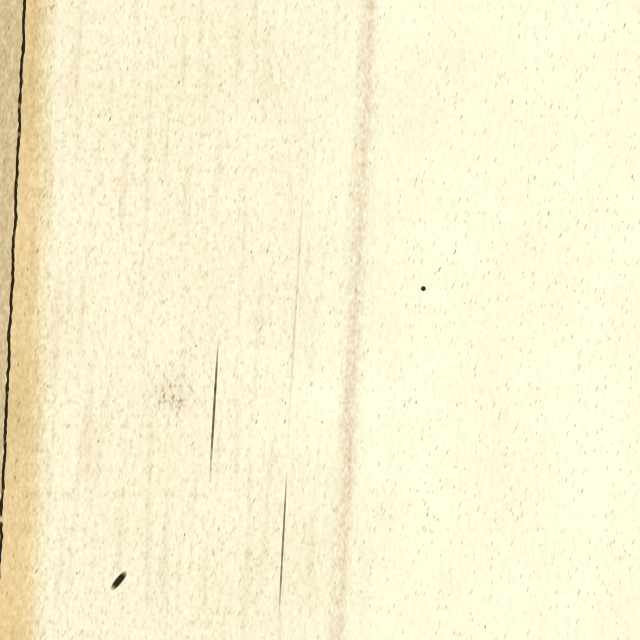
This texture is drawn by a WebGL 2 fragment shader. Its source:

```glsl
#version 300 es
precision highp float;
// Aged cream paper with a brown bound edge, a cracked seam and a soft fold.
// Sheared gradient noise gives the upright grain; hashed cells scatter flecks,
// and tapered segments draw the scratches and ink marks.
uniform vec2 u_resolution;
out vec4 fragColor;

vec2 hash2(vec2 cell) {
    vec3 h = fract(cell.xyx * vec3(0.1031, 0.1030, 0.0973));
    h += dot(h, h.yzx + 33.33);
    return fract((h.xx + h.yz) * h.zy);
}

float gradientDot(vec2 cell, vec2 offset) {
    float angle = 6.2832 * hash2(cell + 57.0).x;
    return dot(vec2(cos(angle), sin(angle)), offset);
}

// Gradient noise, roughly -0.7 to 0.7
float noise(vec2 p) {
    vec2 i = floor(p), f = fract(p);
    vec2 s = f * f * f * (f * (f * 6.0 - 15.0) + 10.0);
    float low = mix(gradientDot(i, f), gradientDot(i + vec2(1, 0), f - vec2(1, 0)), s.x);
    float high = mix(gradientDot(i + vec2(0, 1), f - vec2(0, 1)),
                     gradientDot(i + vec2(1, 1), f - vec2(1, 1)), s.x);
    return mix(low, high, s.y);
}

// Segment that thins toward both ends
float taperedStroke(vec2 p, vec2 a, vec2 b, float halfWidth, float blur) {
    vec2 along = b - a;
    float t = clamp(dot(p - a, along) / dot(along, along), 0.0, 1.0);
    float width = halfWidth * sqrt(sin(3.1416 * t) + 0.02);
    float d = length(p - a - along * t);
    return (1.0 - smoothstep(width - blur, width + blur, d)) * smoothstep(0.0, 0.35, t)
         * smoothstep(1.0, 0.7, t);
}

// Short leaning flecks, one candidate per grid cell
float flecks(vec2 p, vec2 grid, float share, float seed) {
    vec2 cell = floor(p * grid);
    vec2 place = hash2(cell + seed), kind = hash2(cell + seed + 91.0);
    vec2 d = (fract(p * grid) - 0.3 - 0.4 * place) / grid;
    d.x -= d.y * (kind.y - 0.3) * 0.6;
    float r = length(d / vec2(0.0016, 0.0025 + 0.0035 * kind.y));
    return step(kind.x, share) * (1.0 - smoothstep(0.3, 1.2, r)) * (0.35 + 0.65 * place.y);
}

void main() {
    vec2 p = gl_FragCoord.xy / u_resolution;
    float blur = max(0.0008, 0.7 / u_resolution.y);
    vec2 q = vec2(p.x - 0.05 * p.y, p.y);

    // Broad warmth, stronger on the left half
    float cloud = noise(p * vec2(7.0, 4.0)) + 0.5 * noise(p * 17.0 + 8.0);
    float warmth = 1.0 - smoothstep(0.3, 0.68, p.x + 0.12 * cloud);
    vec3 color = mix(vec3(1.0, 0.994, 0.872), vec3(0.99, 0.95, 0.825), warmth * 0.75);
    color += vec3(0.012, 0.018, 0.025) * cloud;

    // Fibrous grain at three scales
    float fine = noise(q * vec2(245.0, 130.0));
    float medium = noise(q * vec2(125.0, 55.0) + 31.0);
    float streak = noise(q * vec2(70.0, 5.0) + 12.0);
    float grain = 0.65 * fine + 0.55 * medium + 0.15 * streak;
    color -= vec3(0.055, 0.085, 0.095) * (0.4 + 0.6 * warmth) * smoothstep(0.0, 0.55, grain);
    color += vec3(0.03, 0.04, 0.04) * smoothstep(0.05, 0.5, -grain);
    color -= vec3(0.02, 0.035, 0.035) * warmth * smoothstep(0.1, 0.5, streak);

    // Soft fold wandering down the sheet, steeper on its right side
    float fold = p.x - (0.527 + 0.062 * p.y - 0.010 * p.y * p.y) - 0.005 * noise(vec2(p.y * 9.0, 3.0));
    float foldWidth = fold > 0.0 ? 0.011 : 0.015;
    float foldShade = exp(-fold * fold / (foldWidth * foldWidth));
    color -= vec3(0.07, 0.125, 0.125) * foldShade * (0.75 + 0.9 * grain + 0.4 * cloud);

    // Brown stain along the bound edge
    float stainEdge = 0.058 + 0.018 * p.y + 0.012 * noise(vec2(p.y * 6.0, 5.0)) + 0.012 * grain;
    float stain = 1.0 - smoothstep(stainEdge - 0.028, stainEdge + 0.022, p.x);
    color = mix(color, vec3(0.90, 0.785, 0.555) - 0.11 * grain + 0.05 * cloud, stain * 0.88);

    // Dull strip beyond the seam, then the broken dark seam itself
    float seam = p.x - 0.045 * (p.y - 0.14) - 0.003 * noise(vec2(p.y * 22.0, 7.0))
               - 0.0015 * noise(vec2(p.y * 90.0, 2.0));
    color = mix(color, vec3(0.82, 0.75, 0.59) - 0.16 * grain, 0.75 * (1.0 - smoothstep(-0.004, 0.002, seam)));
    float seamWidth = 0.0021 + 0.0016 * noise(vec2(p.y * 60.0, 9.0));
    float seamInk = 1.0 - smoothstep(seamWidth - blur, seamWidth + blur, abs(seam));
    seamInk *= smoothstep(-0.5, -0.15, noise(vec2(p.y * 45.0, 14.0)));
    color = mix(color, vec3(0.13, 0.09, 0.05), 0.92 * seamInk);

    // Scattered tan flecks with a few darker ones
    for (int layer = 0; layer < 3; layer++) {
        float seed = 19.0 * float(layer);
        float fleck = flecks(q + 0.037 * float(layer), vec2(74.0, 50.0) - seed * 0.5, 0.2, seed);
        color = mix(color, vec3(0.76, 0.69, 0.49), 0.5 * fleck);
    }
    color = mix(color, vec3(0.42, 0.37, 0.25), 0.5 * flecks(q, vec2(48.0, 34.0), 0.045 + 0.3 * stain, 140.0));

    // Mottled smudge
    float smudge = exp(-dot(p - vec2(0.267, 0.382), p - vec2(0.267, 0.382)) / 0.0008);
    color -= vec3(0.20, 0.24, 0.23) * smudge * (0.2 + smoothstep(0.0, 0.5, grain));

    // Hairline scratches, a slanted ink tick and a dot
    float broken = 0.8 + 0.5 * noise(vec2(p.y * 70.0, 4.0));
    float scratch = taperedStroke(p, vec2(0.327, 0.235), vec2(0.342, 0.485), 0.0017, blur);
    scratch = max(scratch, 0.85 * taperedStroke(p, vec2(0.435, 0.02), vec2(0.449, 0.28), 0.0014, blur));
    scratch = max(scratch, 0.16 * taperedStroke(p, vec2(0.447, 0.27), vec2(0.477, 0.76), 0.0016, blur));
    color = mix(color, vec3(0.30, 0.28, 0.18), clamp(scratch * broken, 0.0, 1.0));
    float ink = taperedStroke(p, vec2(0.172, 0.076), vec2(0.199, 0.109), 0.0048, blur * 1.5);
    ink = max(ink, 1.0 - smoothstep(0.002, 0.0052, length(p - vec2(0.6615, 0.549))));
    color = mix(color, vec3(0.14, 0.12, 0.07), 0.93 * ink);

    fragColor = vec4(clamp(color, 0.0, 1.0), 1.0);
}
```
